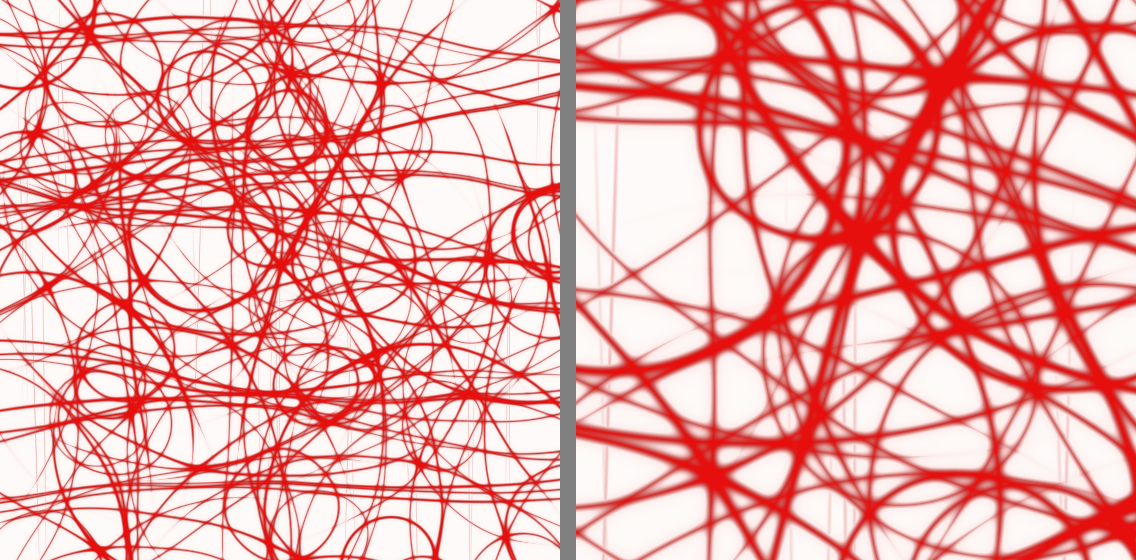
Left: the whole. Right: its middle third, enlarged.
Write a Shadertoy shader that draws this texture.

```glsl
// Tangled red threads on white paper: arcs and rings fan out of scattered knots,
// wavy bundles cross from side to side, and faint vertical hairs hang behind.
// A smooth union of thread distances webs the crossings together.

const vec3  PAPER = vec3(0.995, 0.982, 0.975);
const vec3  INK = vec3(0.90, 0.06, 0.05);
const float INK_DULLNESS = 0.75;    // darkening of half covered edges
const float EDGE = 0.0025;          // half width of the soft thread edge
const float WEBBING = 0.0021;       // how far threads flow into each other
const int   KNOT_GRID = 6;          // knots per side
const int   KNOT_THREADS = 4;       // threads leaving each knot
const float KNOT_SWELL = 0.0042;    // extra thickness at a knot
const float KNOT_REACH = 0.016;
const float RING_SHARE = 0.27;
const int   BUNDLES = 7;
const int   BUNDLE_THREADS = 3;
const int   HAIRS = 24;
const float HAIR_STRENGTH = 0.26;
const float HALO_STRENGTH = 0.12;
const float HALO_REACH = 0.0025;
const float WARP_SIZE = 0.014;
const float WARP_SCALE = 5.0;
const float TAU = 6.2831853;

vec4 hash4(float n) {
    vec4 h = fract(vec4(n) * vec4(0.1031, 0.1030, 0.0973, 0.1099));
    h += dot(h, h.wzxy + 33.33);
    return fract((h.xxyz + h.yzzw) * h.zywx);
}

vec2 gradientAt(vec2 cell) {
    float angle = TAU * hash4(cell.x * 17.0 + cell.y * 113.0 + 900.0).x;
    return vec2(cos(angle), sin(angle));
}

float gradientNoise(vec2 p) {
    vec2 i = floor(p), f = p - i;
    vec2 u = f * f * f * (f * (f * 6.0 - 15.0) + 10.0);
    vec2 e = vec2(1.0, 0.0);
    float low = mix(dot(gradientAt(i), f), dot(gradientAt(i + e.xy), f - e.xy), u.x);
    float high = mix(dot(gradientAt(i + e.yx), f - e.yx), dot(gradientAt(i + e.xx), f - e.xx), u.x);
    return mix(low, high, u.y);
}

// Distance to a circle of given curvature that touches the x axis at the origin
float arcDistance(vec2 q, float curvature) {
    float bend = curvature * dot(q, q) - 2.0 * q.y;
    return abs(bend) / (1.0 + sqrt(max(1.0 + curvature * bend, 0.0)));
}

// Contribution of one thread to the smooth union
float threadField(float dist, float halfWidth) {
    return exp((halfWidth - dist) / WEBBING);
}

float knotThreads(vec2 p) {
    float field = 0.0;
    for (int k = 0; k < KNOT_GRID * KNOT_GRID; k++) {
        vec2 cell = vec2(k % KNOT_GRID, k / KNOT_GRID);
        vec4 place = hash4(float(k) * 3.7 + 11.0);
        vec2 q = p - (cell + 0.5 + 1.1 * (place.xy - 0.5)) / float(KNOT_GRID);
        float r = length(q);
        float swell = KNOT_SWELL * place.z * exp(-r / KNOT_REACH);
        for (int t = 0; t < KNOT_THREADS; t++) {
            float id = float(k * KNOT_THREADS + t);
            vec4 h = hash4(id * 1.37 + 201.0);
            vec4 g = hash4(id * 2.11 + 517.0);
            float angle = TAU * h.y;
            float c = cos(angle), s = sin(angle);
            bool ring = h.x < RING_SHARE;
            float curvature = ring ? mix(6.5, 17.0, h.z) : mix(-3.8, 3.8, h.z);
            float reach = ring ? 2.0 : mix(0.16, 0.5, g.x);
            float halfWidth = (ring ? 0.0003 : 0.0005) + 0.0023 * g.y * g.y;
            halfWidth *= 1.0 - 0.4 * min(r / reach, 1.0);
            halfWidth += swell - 0.05 * max(r - reach, 0.0);
            vec2 local = vec2(c * q.x + s * q.y, c * q.y - s * q.x);
            field += threadField(arcDistance(local, curvature), halfWidth);
        }
    }
    return field;
}

float bundleThreads(vec2 p) {
    float field = 0.0;
    for (int i = 0; i < BUNDLES * BUNDLE_THREADS; i++) {
        int b = i / BUNDLE_THREADS;
        vec4 h = hash4(float(b) * 5.3 + 71.0);
        vec4 g = hash4(float(i) * 4.1 + 333.0);
        float slope = 0.5 * (h.y - 0.5) + 0.14 * (g.x - 0.5);
        float amp = 0.012 + 0.03 * h.z;
        float freq = 4.0 + 5.0 * h.w + g.y;
        float phase = TAU * h.x + 1.2 * g.z;
        float y = (float(b) + 0.2 + 0.6 * h.x) / float(BUNDLES) + 0.015 * (g.w - 0.5);
        y += slope * (p.x - h.w) + amp * sin(freq * p.x + phase);
        float tangent = slope + amp * freq * cos(freq * p.x + phase);
        float halfWidth = 0.0013 + 0.0013 * g.z * sin(6.0 * p.x + TAU * g.y);
        field += threadField(abs(p.y - y) * inversesqrt(1.0 + tangent * tangent), halfWidth);
    }
    return field;
}

float hairCover(vec2 p) {
    float cover = 0.0;
    for (int i = 0; i < HAIRS; i++) {
        vec4 pair = hash4(float(i / 2) * 6.1 + 41.0);
        vec4 h = hash4(float(i) * 2.9 + 640.0);
        float x = pair.x + 0.025 * (h.x - 0.5) + 0.08 * (h.y - 0.5) * (p.y - pair.y);
        float span = 1.0 - smoothstep(0.08, 0.25 + 0.15 * h.z, abs(p.y - pair.y));
        float line = 1.0 - smoothstep(0.0, EDGE * 0.8, abs(p.x - x));
        cover = max(cover, HAIR_STRENGTH * (0.4 + 0.6 * h.w) * span * line);
    }
    return cover;
}

void mainImage(out vec4 fragColor, in vec2 fragCoord) {
    vec2 p = fragCoord / iResolution.y;
    vec2 w = p * WARP_SCALE;
    vec2 warped = p + WARP_SIZE * vec2(gradientNoise(w), gradientNoise(w + 37.0));

    // Smooth union of all threads, then soft coverage with a pale halo
    float dist = -WEBBING * log(knotThreads(warped) + bundleThreads(warped) + 1e-6);
    float edge = max(EDGE, 1.0 / iResolution.y);
    float cover = 1.0 - smoothstep(-edge, edge, dist);
    cover = max(cover, HALO_STRENGTH * exp(-max(dist, 0.0) / HALO_REACH));
    cover = max(cover, hairCover(p));

    // Half covered edges turn a dull rose
    vec3 color = mix(PAPER, INK, cover);
    color.r -= INK_DULLNESS * cover * cover * (1.0 - cover);
    fragColor = vec4(color, 1.0);
}
```
